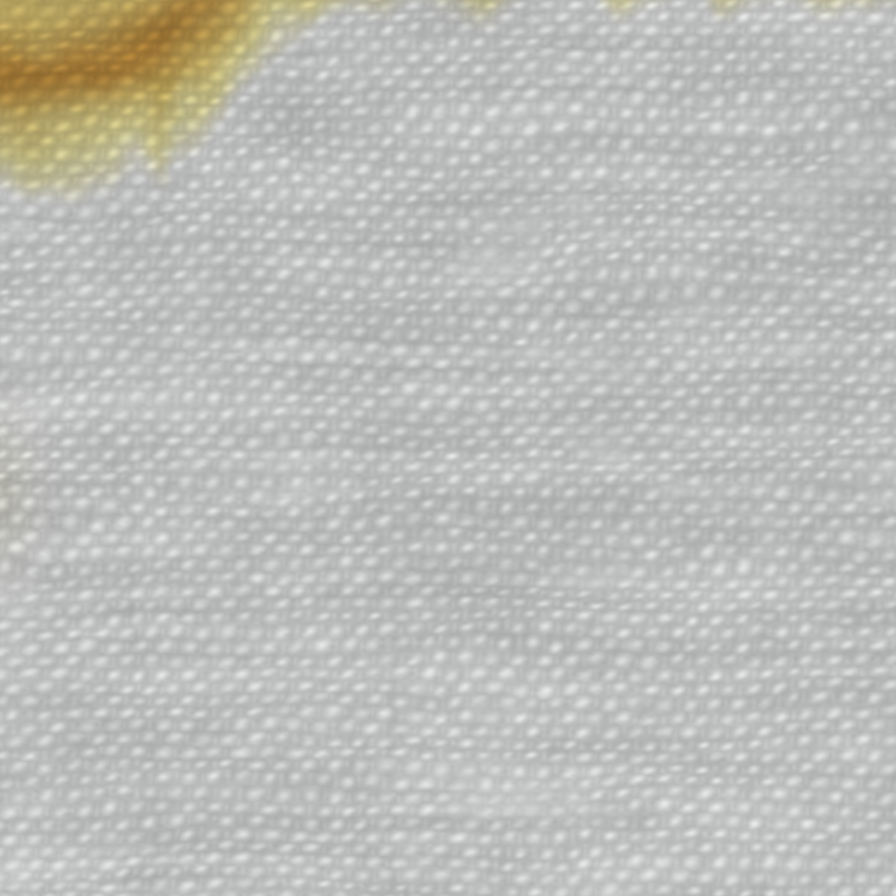
Reproduce this texture procedurally as a WebGL 1 fragment shader.

```glsl
precision highp float;
// Pale grey plain-woven linen with a soft ochre stain in the upper left corner.

uniform vec2 u_resolution;

const vec2 THREADS = vec2(68.0, 66.0);      // warp and weft threads per canvas
const vec2 KNOT_SIZE = vec2(0.56, 0.36);    // weft knot radii, in thread cells
const float KNOT_TILT = 0.22;               // upward lean of each knot
const float KNOT_JITTER = 0.26;
const float WARP_DRIFT = 0.9;               // slow bending of the threads
const float STREAK_GAIN = 0.055;
const float PATCH_GAIN = 0.045;
const float FIBRE_GAIN = 0.035;
const vec3 GAP_GREY = vec3(0.700, 0.704, 0.703);
const vec3 KNOT_WHITE = vec3(0.868, 0.876, 0.872);
const vec3 PALE_YELLOW = vec3(0.77, 0.74, 0.53);
const vec3 GOLD = vec3(0.72, 0.63, 0.35);
const vec3 OCHRE = vec3(0.63, 0.46, 0.20);
const float CLOTH_MEAN = 0.77;

float hash(vec2 p) {
  vec3 q = fract(vec3(p.xyx) * 0.1031);
  q += dot(q, q.yzx + 33.33);
  return fract((q.x + q.y) * q.z);
}

float noise(vec2 p) {
  vec2 i = floor(p);
  vec2 f = fract(p);
  f = f * f * (3.0 - 2.0 * f);
  float low = mix(hash(i), hash(i + vec2(1.0, 0.0)), f.x);
  float high = mix(hash(i + vec2(0.0, 1.0)), hash(i + vec2(1.0, 1.0)), f.x);
  return mix(low, high, f.y);
}

float fbm(vec2 p) {
  float sum = 0.0;
  float gain = 0.5;
  for (int i = 0; i < 4; i++) {
    sum += gain * noise(p);
    p = p * 2.03 + 17.3;
    gain *= 0.5;
  }
  return sum / 0.9375;
}

// Height of the weave: bright weft knots on a checkerboard, duller warp between.
float weave(vec2 t) {
  vec2 base = floor(t);
  float height = 0.0;
  for (int j = -1; j <= 1; j++) {
    for (int i = -1; i <= 1; i++) {
      vec2 cell = base + vec2(float(i), float(j));
      float isWarp = mod(cell.x + cell.y, 2.0);
      vec2 jitter = vec2(hash(cell + 3.7), hash(cell + 91.1)) - 0.5;
      vec2 d = t - cell - 0.5 - KNOT_JITTER * jitter;
      d.y -= KNOT_TILT * d.x * (1.0 - isWarp);
      float slub = 0.82 + 0.4 * noise(cell * vec2(0.13, 0.9) + 40.0);
      vec2 size = mix(KNOT_SIZE * slub, vec2(0.28, 0.48), isWarp);
      float strength = mix(0.65 + 0.4 * hash(cell + 57.0), 0.27, isWarp);
      vec2 e = d / size;
      height = max(height, strength * exp(-1.15 * dot(e, e)));
    }
  }
  return height;
}

// Colour of the dye (rgb) and its coverage (a).
vec4 stain(vec2 p) {
  vec2 wobble = vec2(fbm(p * 13.0), fbm(p * 13.0 + 50.0)) - 0.5;
  vec2 q = p + 0.05 * wobble;
  float edge = 0.805 + 0.2 * smoothstep(0.12, 0.42, q.x);
  edge += 0.05 * (noise(vec2(p.x * 26.0, p.y * 4.0)) - 0.5);
  float drip = (q.x - 0.185) / 0.018;
  edge -= 0.035 * exp(-drip * drip);
  float depth = q.y - edge;
  float cover = smoothstep(-0.025, 0.035, depth);
  float band = (q.y - 0.918 - 1.3 * q.x * q.x) / 0.034;
  float brown = exp(-band * band) * smoothstep(0.34, 0.16, q.x);
  float rich = smoothstep(0.015, 0.10, depth) * (0.55 + 0.55 * fbm(p * 18.0 + 9.0));
  vec3 dye = mix(PALE_YELLOW, GOLD, clamp(rich, 0.0, 1.0));
  dye = mix(dye, OCHRE, brown * 0.95);
  float smudge = length((p - vec2(0.0, 0.45)) / vec2(0.035, 0.07));
  cover = max(cover, 0.16 * exp(-smudge * smudge));
  return vec4(dye, cover);
}

void main() {
  vec2 p = gl_FragCoord.xy / u_resolution;

  // Threads wander slowly and vary in thickness.
  vec2 drift = vec2(fbm(p * vec2(9.0, 4.0)), fbm(p * vec2(4.0, 11.0) + 30.0)) - 0.5;
  vec2 t = p * THREADS + WARP_DRIFT * drift * vec2(1.6, 2.2);
  t.y += 0.30 * (noise(vec2(p.x * 7.0, p.y * 34.0)) - 0.5);
  float height = weave(t);

  // Worn places flatten the relief; streaks and fibres vary the tone.
  float worn = smoothstep(0.56, 0.82, fbm(p * vec2(9.0, 20.0) + 70.0));
  height = mix(height, 0.43, 0.5 * worn);
  vec3 cloth = mix(GAP_GREY, KNOT_WHITE, clamp(height, 0.0, 1.0));
  float tone = STREAK_GAIN * (noise(vec2(p.x * 6.0, t.y * 0.9)) - 0.5);
  tone += 0.4 * STREAK_GAIN * (noise(vec2(t.x * 0.9, p.y * 7.0) + 15.0) - 0.5);
  tone += PATCH_GAIN * (fbm(p * vec2(4.0, 9.0) + 5.0) - 0.5);
  tone += FIBRE_GAIN * (noise(p * vec2(150.0, 230.0)) - 0.5);
  cloth += tone;

  vec4 dye = stain(p);
  vec3 dyed = dye.rgb * cloth / CLOTH_MEAN;
  gl_FragColor = vec4(clamp(mix(cloth, dyed, dye.a), 0.0, 1.0), 1.0);
}
```
